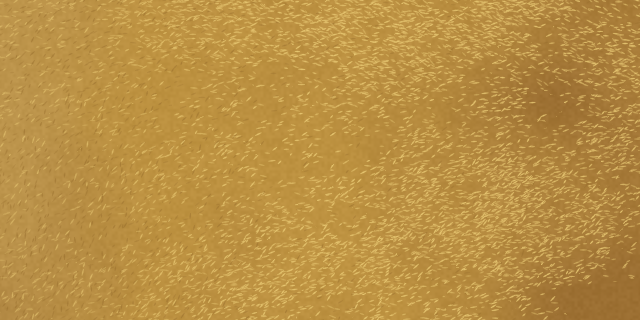
This texture is drawn by a Shadertoy shader. Its source:

```glsl
// Brushed gold foil: a softly shaded ochre sheet strewn with short bright flecks.
// Flecks are tapered dashes jittered in overlapping grids; broad patches and noise
// set how densely they gather, and the left side also carries small dark nicks.

const vec3 GOLD      = vec3(0.735, 0.565, 0.245);
const vec3 PALE_GOLD = vec3(0.735, 0.580, 0.300);
const vec3 BRONZE    = vec3(0.610, 0.435, 0.195);
const vec3 GLINT     = vec3(0.930, 0.810, 0.470);
const vec3 NICK      = vec3(0.590, 0.425, 0.170);

// Integer hash giving three values in 0..1
vec3 hash3(ivec2 cell, int seed) {
    uvec3 v = uvec3(ivec3(cell, seed)) * 1664525u + 1013904223u;
    v.x += v.y * v.z; v.y += v.z * v.x; v.z += v.x * v.y;
    v ^= v >> 16u;
    v.x += v.y * v.z; v.y += v.z * v.x; v.z += v.x * v.y;
    return vec3(v >> 8u) / 16777216.0;
}

float valueNoise(vec2 p, int seed) {
    ivec2 i = ivec2(floor(p));
    vec2 f = fract(p);
    f = f * f * (3.0 - 2.0 * f);
    float low  = mix(hash3(i, seed).x, hash3(i + ivec2(1, 0), seed).x, f.x);
    float high = mix(hash3(i + ivec2(0, 1), seed).x, hash3(i + ivec2(1, 1), seed).x, f.x);
    return mix(low, high, f.y);
}

float fbm(vec2 p, int seed) {
    float sum = 0.0, amp = 0.5;
    for (int i = 0; i < 4; i++) {
        sum += amp * valueNoise(p, seed + i);
        p = p * 2.03 + 7.1;
        amp *= 0.5;
    }
    return sum / 0.9375;
}

// Soft elliptical patch
float patchAt(vec2 p, vec2 center, vec2 radius) {
    vec2 q = (p - center) / radius;
    return exp(-dot(q, q));
}

// Share of grid cells that hold a bright fleck
float glintDensity(vec2 p) {
    float d = 0.17;
    d += 0.60 * patchAt(p, vec2(1.45, 0.92), vec2(0.60, 0.18));
    d += 0.55 * patchAt(p, vec2(1.50, 0.32), vec2(0.38, 0.28));
    d += 0.40 * patchAt(p, vec2(1.97, 0.55), vec2(0.14, 0.32));
    d += 0.22 * patchAt(p, vec2(0.85, 0.18), vec2(0.32, 0.16));
    d += 0.18 * patchAt(p, vec2(0.45, 1.00), vec2(0.50, 0.12));
    d -= 0.30 * patchAt(p, vec2(1.72, 0.68), vec2(0.16, 0.10));
    d -= 0.22 * patchAt(p, vec2(1.12, 0.52), vec2(0.22, 0.11));
    d -= 0.40 * patchAt(p, vec2(1.88, 0.06), vec2(0.25, 0.10));
    float clumps = smoothstep(0.2, 0.8, fbm(p * vec2(7.0, 9.0), 11));
    return clamp(d * (0.4 + 1.25 * clumps), 0.0, 0.9);
}

// Distance to a dash that narrows toward both ends
float dashDistance(vec2 q, float halfLength, float radius) {
    float along = clamp(q.x, -halfLength, halfLength);
    float taper = 1.0 - 0.55 * abs(along) / halfLength;
    return length(q - vec2(along, 0.0)) - radius * taper;
}

// Brightest fleck coverage among the neighbouring cells of one grid
float fleckLayer(vec2 p, float cellSize, float density, float lean, float halfLength, int seed) {
    float soft = 0.6 / iResolution.y + 0.0006;
    ivec2 home = ivec2(floor(p / cellSize));
    float best = 0.0;
    for (int y = -1; y <= 1; y++)
    for (int x = -1; x <= 1; x++) {
        ivec2 cell = home + ivec2(x, y);
        vec3 place = hash3(cell, seed);
        vec3 form = hash3(cell, seed + 50);
        if (place.z > density) continue;
        float angle = lean + (form.x + form.y - 1.0) * 0.85;
        float c = cos(angle), s = sin(angle);
        vec2 q = p - (vec2(cell) + place.xy) * cellSize;
        q = vec2(c * q.x + s * q.y, c * q.y - s * q.x);
        float d = dashDistance(q, halfLength * (0.55 + 0.75 * form.z), 0.0023);
        float strength = 0.45 + 0.55 * form.y;
        best = max(best, strength * (1.0 - smoothstep(-soft, soft, d)));
    }
    return best;
}

// Broad shading of the sheet, without flecks
vec3 sheetColor(vec2 p) {
    float leftHaze = 1.0 - smoothstep(0.0, 0.5, p.x + 0.25 * (fbm(p * 3.0, 21) - 0.5));
    float brown = 0.65 * smoothstep(1.05, 2.0, p.x);
    brown += 0.40 * patchAt(p, vec2(1.72, 0.68), vec2(0.25, 0.14));
    brown += 0.50 * patchAt(p, vec2(1.90, 0.02), vec2(0.35, 0.20));
    brown += 0.20 * patchAt(p, vec2(0.10, 0.10), vec2(0.30, 0.25));
    brown += 0.45 * (fbm(p * 4.0, 31) - 0.45);
    vec3 color = mix(GOLD, PALE_GOLD, 0.85 * leftHaze);
    color = mix(color, BRONZE, clamp(brown, 0.0, 1.0));
    return color + 0.035 * (valueNoise(p * 110.0, 41) - 0.5);
}

void mainImage(out vec4 fragColor, in vec2 fragCoord) {
    vec2 p = fragCoord / iResolution.y;
    float leftSide = 1.0 - smoothstep(0.1, 1.0, p.x);
    float lean = mix(0.25, -0.2, smoothstep(0.5, 0.9, p.y)) + 0.45 * leftSide;
    float density = glintDensity(p);
    vec3 color = sheetColor(p) + 0.025 * density;

    // Dark nicks lie under the bright flecks
    float nicks = fleckLayer(p, 0.021, 0.12 + 0.45 * leftSide, lean + 0.3, 0.007, 300);
    color = mix(color, NICK, 0.55 * nicks);

    float glints = 0.0;
    for (int i = 0; i < 3; i++) {
        float cellSize = 0.017 + 0.002 * float(i);
        float layer = fleckLayer(p + 0.37 * float(i), cellSize, density, lean, 0.0075, 100 * i);
        glints = max(glints, layer);
    }
    color = mix(color, GLINT, glints * mix(0.88, 0.6, leftSide));
    fragColor = vec4(color, 1.0);
}
```
